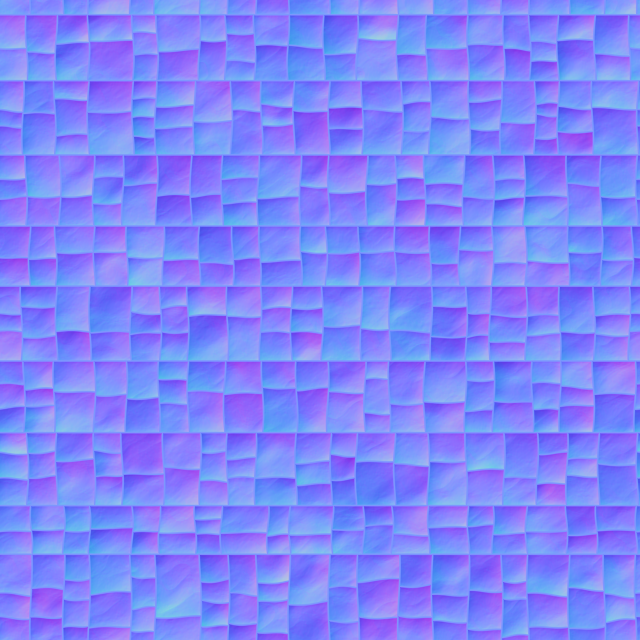
A WebGL 2 fragment shader for this texture map:

```glsl
#version 300 es
precision highp float;
// Tangent-space normal map of a rough stone wall: nine courses of stacked, domed blocks.

uniform vec2 u_resolution;
out vec4 fragColor;

const int ROWS = 9;
const float COLUMNS = 19.0;
const float COLUMN_SHIFT = 0.52;   // moves the column grid, in columns
const float COLUMN_JITTER = 0.42;  // uneven column widths
const float JOINT_BEND = 0.035;    // waviness of upright joints, in columns
const float JOINT_WIDTH = 0.0026;
const float EDGE_WIDTH = 0.0056;   // rounding of the block edges
const vec2 EDGE_SLOPE = vec2(0.24, 0.26);
const vec2 DOME_SLOPE = vec2(0.12, 0.22);
const vec2 TILT = vec2(0.28, 0.26);
const vec2 DRIFT = vec2(0.05, 0.06); // slow change across the wall
const float JOINT_LIFT = 0.15;     // green tint inside the joints
const float RELIEF = 0.0062;       // height of broad surface facets
const float GRAIN = 0.00022;       // height of fine chips
const float TAU = 6.2831853;

// Course boundaries from bottom to top; the first course wraps round the canvas.
const float COURSE[ROWS + 1] = float[](
    -0.023, 0.134, 0.210, 0.324, 0.436, 0.553, 0.647, 0.758, 0.874, 0.977);

float hash(vec2 p) {
    vec3 q = fract(vec3(p.xyx) * vec3(0.1031, 0.1030, 0.0973));
    q += dot(q, q.yzx + 33.33);
    return fract((q.x + q.y) * q.z);
}

float noise(vec2 p) {
    vec2 i = floor(p), f = fract(p);
    vec2 s = f * f * f * (f * (f * 6.0 - 15.0) + 10.0);
    return mix(mix(hash(i), hash(i + vec2(1, 0)), s.x),
               mix(hash(i + vec2(0, 1)), hash(i + vec2(1, 1)), s.x), s.y);
}

// Upright joint on the left of a column, in column units.
float uprightJoint(float column, float row, float v) {
    vec2 id = vec2(mod(column, COLUMNS) + 3.0, row * 7.0 + 11.0);
    float bend = sin(v * 5.0 + TAU * hash(id + 41.3));
    return column + 0.06 + COLUMN_JITTER * hash(id) + JOINT_BEND * bend;
}

// Hewn surface: broad facets, faint diagonal creases and fine chips.
float surface(vec2 p, float seed) {
    vec2 q = mat2(0.83, -0.56, 0.56, 0.83) * p + seed * vec2(17.3, 9.1);
    q += 0.006 * noise(p * 45.0 + seed * 5.0);
    float broad = noise(q * vec2(20.0, 28.0));
    float crease = abs(noise(q * vec2(24.0, 40.0) + 8.7) - 0.5);
    float chips = noise(q * vec2(110.0, 190.0)) + 0.4 * noise(q * 330.0);
    return RELIEF * (broad + 0.2 * crease) + GRAIN * chips;
}

void main() {
    vec2 p = gl_FragCoord.xy / u_resolution;
    vec2 drift = DRIFT * (sin(TAU * (p.yx * 3.0 + p.xy * 2.0)) + sin(TAU * (p.xy * 5.0 - p.yx * 2.0) + 1.7));
    if (p.y > COURSE[ROWS]) p.y -= 1.0;

    // Course
    int course = 0;
    for (int i = 1; i < ROWS; i++) if (p.y > COURSE[i]) course = i;
    float row = float(course);
    float bottom = COURSE[course];
    float rowHeight = COURSE[course + 1] - bottom;
    float v = (p.y - bottom) / rowHeight;

    // Column
    float x = p.x * COLUMNS + COLUMN_SHIFT;
    float column = floor(x);
    if (x < uprightJoint(column, row, v)) column -= 1.0;
    float left = uprightJoint(column, row, v);
    float right = uprightJoint(column + 1.0, row, v);
    float u = (x - left) / (right - left);
    vec2 columnId = vec2(mod(column, COLUMNS) + 29.0, row * 13.0 + 5.0);

    // Stack of blocks: narrow columns hold more of them
    float meanWidth = (uprightJoint(column + 1.0, row, 0.5) - uprightJoint(column, row, 0.5)) / COLUMNS;
    float blocks = clamp(floor(rowHeight / meanWidth + 0.2 + 1.0 * hash(columnId)), 2.0, 4.0);
    float low = 0.0, high = 1.0, block = 0.0;
    for (float k = 1.0; k < 4.0; k++) {
        if (k >= blocks) break;
        vec2 id = columnId + k * vec2(31.0, 57.0);
        float level = (k + 0.5 * (hash(id) - 0.5)) / blocks;
        level += 0.06 * (hash(id + 3.7) - 0.5) * (u - 0.5);
        level += 0.011 * sin(u * 4.5 + TAU * hash(id + 9.2));
        if (v > level) { low = level; block = k; }
        else high = min(high, level);
    }

    // Distances to the block edges
    vec2 toLow = vec2((x - left) / COLUMNS, (v - low) * rowHeight);
    vec2 toHigh = vec2((right - x) / COLUMNS, (high - v) * rowHeight);
    vec2 nearest = min(toLow, toHigh);
    float face = smoothstep(0.0, JOINT_WIDTH, min(nearest.x, nearest.y));

    // Slopes of the dome, rounded edges, tilt, drift and surface
    float seed = 1.0 + 60.0 * hash(columnId + block * 19.0);
    vec2 within = vec2(u, (v - low) / (high - low)) * 2.0 - 1.0;
    vec2 slope = DOME_SLOPE * within + drift;
    slope += EDGE_SLOPE * (exp(-toHigh / EDGE_WIDTH) - exp(-toLow / EDGE_WIDTH));
    slope += TILT * (vec2(hash(vec2(seed, 2.0)), hash(vec2(seed, 7.0))) - 0.5);
    const float STEP = 0.0015;
    float here = surface(toLow, seed);
    slope -= vec2(surface(toLow + vec2(STEP, 0.0), seed) - here,
                  surface(toLow + vec2(0.0, STEP), seed) - here) / STEP;
    slope *= face;

    // Encode with green pointing down
    vec2 tangent = vec2(slope.x - 0.015, 0.03 - slope.y + JOINT_LIFT * (1.0 - face));
    vec3 normal = normalize(vec3(tangent, 1.0));
    fragColor = vec4(normal * 0.5 + 0.5, 1.0);
}
```
